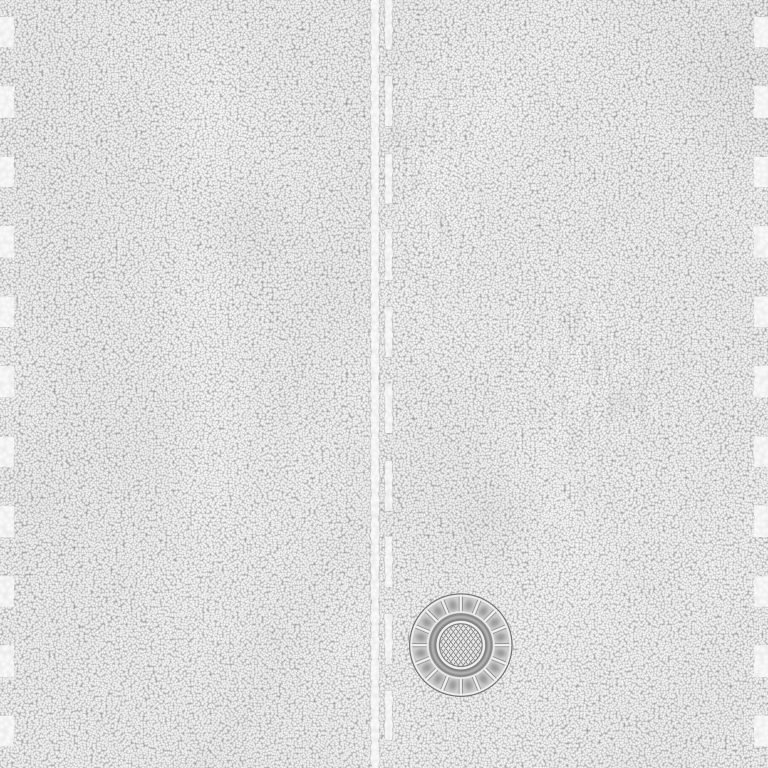
A WebGL 2 fragment shader for this texture map:

```glsl
#version 300 es
precision highp float;
// Pale speckled pavement with lane lines, edge blocks and a round ribbed drain cover.

uniform vec2 u_resolution;
out vec4 fragColor;

const float TAU = 6.2831853;
const vec2 COVER_CENTER = vec2(0.600, 0.160);
const float COVER_RADIUS = 0.0675;

vec2 hash2(vec2 p) {
    vec3 q = fract(p.xyx * vec3(0.1031, 0.1030, 0.0973));
    q += dot(q, q.yzx + 33.33);
    return fract((q.xx + q.yz) * q.zy);
}

// Distance to the nearest jittered cell point.
float cellular(vec2 p) {
    vec2 cell = floor(p), local = fract(p);
    float nearest = 4.0;
    for (int y = -1; y <= 1; y++)
        for (int x = -1; x <= 1; x++) {
            vec2 o = vec2(x, y);
            vec2 r = o + hash2(cell + o) - local;
            nearest = min(nearest, dot(r, r));
        }
    return sqrt(nearest);
}

float boxDist(vec2 p, vec2 halfSize) {
    vec2 d = abs(p) - halfSize;
    return length(max(d, 0.0)) + min(max(d.x, d.y), 0.0);
}

float fill(float d, float aa) { return 1.0 - smoothstep(-aa, aa, d); }

float ring(float r, float radius, float halfWidth, float aa) {
    return fill(abs(r - radius) - halfWidth, aa);
}

float patchGlow(vec2 p, vec2 center, vec2 size) {
    vec2 q = (p - center) / size;
    return exp(-dot(q, q));
}

// Broad stains, vertical brushing and fine grain.
float pavement(vec2 p, float grain) {
    float tone = 0.0;
    for (int i = 1; i <= 4; i++) {
        float f = float(i);
        tone += sin(p.x * 11.0 * f + 2.0 * sin(p.y * 5.0 + f))
              * sin(p.y * 7.0 * f + 1.7 * f + sin(p.x * 9.0)) / f;
    }
    float light = patchGlow(p, vec2(0.27, 0.62), vec2(0.05, 0.40))
                + patchGlow(p, vec2(0.72, 0.36), vec2(0.08, 0.30))
                + patchGlow(p, vec2(0.62, 0.86), vec2(0.10, 0.12));
    float dark = patchGlow(p, vec2(0.30, 0.70), vec2(0.05, 0.05))
               + patchGlow(p, vec2(0.64, 0.32), vec2(0.06, 0.05))
               + patchGlow(p, vec2(0.98, 0.92), vec2(0.08, 0.14));
    float brushed = patchGlow(p, vec2(0.77, 0.52), vec2(0.10, 0.13))
                  + patchGlow(p, vec2(0.56, 0.78), vec2(0.06, 0.16)) + 0.25;
    float streak = cellular(p * vec2(150.0, 17.0)) - 0.45;
    return 0.965 - 0.34 * pow(grain, 1.5) + 0.007 * tone
         + 0.018 * light - 0.022 * dark - 0.06 * streak * brushed;
}

// Painted shape with a thin worn outline.
float paint(float base, float d, float white, float outline, float aa) {
    float rim = fill(abs(d - 0.0008) - 0.0004, aa);
    base = mix(base, 0.70, rim * outline);
    return mix(base, white, fill(d, aa));
}

float drainCover(float base, vec2 p, float aa) {
    float r = length(p);
    float sector = fract(atan(p.y, p.x) / TAU * 16.0) - 0.5;
    float across = sector * TAU / 16.0 * r;
    float spokeDist = 0.5 * TAU / 16.0 * r - abs(across);

    // Shaded pockets between the spokes.
    float pocket = length(vec2(across / 0.008, (r - 0.053) / 0.010));
    float v = mix(0.62, 0.80, smoothstep(0.1, 1.1, pocket));
    v = mix(v, 0.52, fill(abs(spokeDist - 0.0022) - 0.0004, aa));
    v = mix(v, 0.95, fill(spokeDist - 0.0012, aa));

    // Inner collar and crossed mesh.
    v = mix(v, 0.62 + 0.08 * sin(r * 900.0), fill(r - 0.043, aa));
    vec2 mesh = abs(fract(vec2(p.x + 0.75 * p.y, p.x - 0.75 * p.y) / 0.0065) - 0.5);
    float wire = fill(min(mesh.x, mesh.y) - 0.10, aa / 0.0065);
    v = mix(v, mix(0.90, 0.52, wire), fill(r - 0.028, aa));

    // Bright rims with dark grooves beside them.
    v = mix(v, 0.48, ring(r, 0.0278, 0.0007, aa));
    v = mix(v, 0.94, ring(r, 0.0302, 0.0015, aa));
    v = mix(v, 0.50, ring(r, 0.0328, 0.0007, aa));
    v = mix(v, 0.92, ring(r, 0.0430, 0.0012, aa));
    v = mix(v, 0.93, ring(r, 0.0645, 0.0013, aa));
    v = mix(v, 0.42, ring(r, 0.0669, 0.0009, aa));
    return mix(base, v, fill(r - COVER_RADIUS, aa));
}

void main() {
    vec2 p = gl_FragCoord.xy / u_resolution;
    float aa = 0.75 / min(u_resolution.x, u_resolution.y);
    float down = 1.0 - p.y;
    float grain = cellular(p * 310.0);
    float v = pavement(p, grain);
    float white = 0.985 - 0.07 * cellular(p * 140.0);
    float wobble = 0.0005 * (sin(p.y * 410.0) + sin(p.y * 173.0 + 2.0));

    // Center line and its dashed companion.
    v = paint(v, abs(p.x - 0.4883) - 0.0050 + wobble, white, 0.65, aa);
    float dashY = mod(down + 0.018, 0.1) - 0.050;
    v = paint(v, boxDist(vec2(p.x - 0.5060, dashY), vec2(0.0045, 0.0325)) + wobble, white, 0.65, aa);

    // Blocks along both sides.
    float blockY = (fract((down - 0.0423) * 11.0 + 0.5) - 0.5) / 11.0;
    float sideX = min(p.x, 1.0 - p.x);
    v = paint(v, boxDist(vec2(sideX, blockY), vec2(0.0182, 0.0202)) + wobble, white, 0.15, aa);

    v = drainCover(v, p - COVER_CENTER, aa);
    fragColor = vec4(vec3(clamp(v, 0.0, 1.0)), 1.0);
}
```
